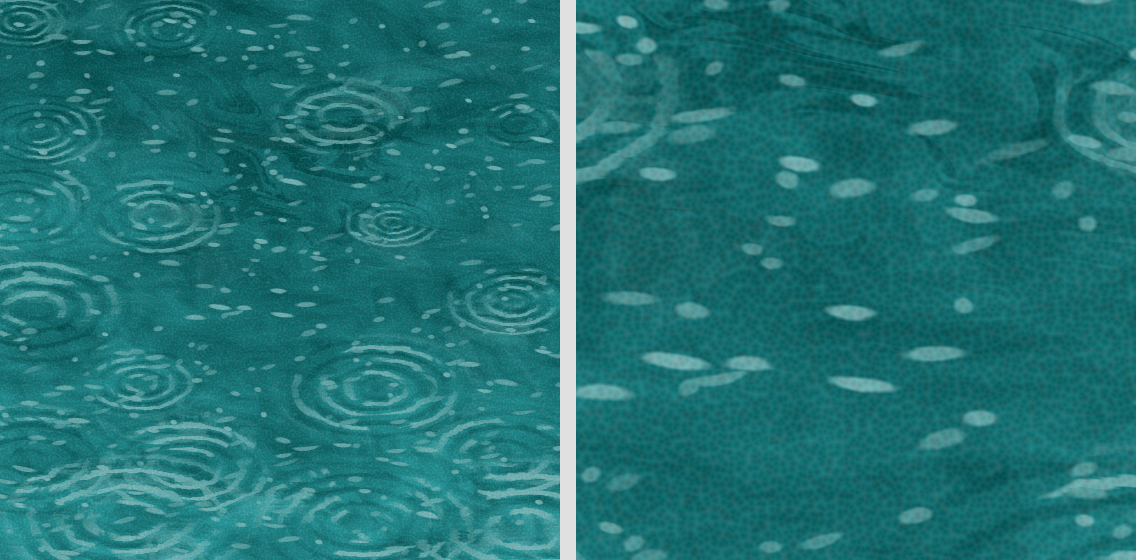
Left: the whole. Right: its middle third, enlarged.
A Shadertoy shader for this texture:

```glsl
// Rain on a teal pool seen at a slant: mottled water from warped layered sines,
// broken elliptical ripples around scattered drops, and short pale glints
// placed in jittered cells. A fine cellular grain covers everything.

const float TAU = 6.2831853;

vec2 hash2(vec2 p) {
    vec3 q = fract(p.xyx * vec3(0.1031, 0.1030, 0.0973));
    q += dot(q, q.yzx + 33.33);
    return fract((q.xx + q.yz) * q.zy);
}

// Layered sines, each octave bent and turned; roughly -1 to 1.
float waves(vec2 p) {
    float sum = 0.0, amp = 0.42;
    for (int i = 0; i < 6; i++) {
        p = mat2(0.8, 0.6, -0.6, 0.8) * p * 1.6 + 3.1;
        p += 0.6 * sin(p.yx * 1.3);
        sum += amp * sin(p.x + 1.4 * sin(p.y * 0.8));
        amp *= 0.78;
    }
    return sum;
}

// Distance to the nearest jittered cell point.
float cellular(vec2 p) {
    vec2 id = floor(p);
    float nearest = 2.0;
    for (int y = -1; y <= 1; y++)
    for (int x = -1; x <= 1; x++) {
        vec2 cell = id + vec2(x, y);
        nearest = min(nearest, length(cell + hash2(cell) - p));
    }
    return nearest;
}

// Short, flat reflections: one slightly bent ellipse in some of the cells.
float glints(vec2 uv, vec2 scale, float chance, float rough) {
    vec2 p = uv * scale, id = floor(p);
    float light = 0.0;
    for (int y = -1; y <= 1; y++)
    for (int x = -1; x <= 1; x++) {
        vec2 cell = id + vec2(x, y);
        vec2 rnd = hash2(cell + 71.0), look = hash2(cell + 9.0);
        vec2 spot = cell / scale;
        float clump = 0.5 + 0.5 * sin(spot.x * 13.0 + 2.0 * sin(spot.y * 11.0)) * sin(spot.y * 17.0 + spot.x * 5.0);
        vec2 d = (p - cell - hash2(cell)) / scale;
        d.y += d.x * (look.x - 0.57) * 0.5 + d.x * d.x * (look.y - 0.5) * 12.0;
        vec2 size = vec2(0.006 + 0.016 * rnd.y * rnd.y, 0.0034 + 0.002 * look.y);
        float shape = 1.0 - smoothstep(0.65, 1.25, length(d / size) + 0.18 * rough);
        light = max(light, shape * step(rnd.x, chance * (0.35 + 1.3 * clump)) * (0.5 + 0.5 * look.x));
    }
    return light;
}

// x: bright crests, y: dark troughs, z: disturbed area around the drops.
vec3 ripples(vec2 uv, float bend, float gaps) {
    vec3 result = vec3(0.0);
    for (int i = 0; i < 18; i++) {
        vec2 rnd = hash2(vec2(i, 17));
        vec2 drop = fract(vec2(0.31, 0.12) + vec2(0.7549, 0.5698) * float(i));
        drop.x -= 0.09 * sin(TAU * drop.x);
        drop.y = pow(drop.y, 1.25);
        float radius = mix(0.22, 0.09, drop.y) * (0.55 + 0.65 * rnd.x);
        vec2 d = (uv - drop) * vec2(1.0, 1.9);
        float r = length(d) + 0.05 * radius * bend;
        float area = smoothstep(0.06, 0.25, r / radius) * (1.0 - smoothstep(0.75, 1.1, r / radius));
        float wave = cos(TAU * (r / radius * (3.2 + 1.8 * rnd.y) + rnd.x));
        float facing = mix(0.3, 1.0, abs(d.y) / (length(d) + 0.001));
        float broken = smoothstep(-0.3, 0.15, gaps + 0.4 * sin(atan(d.y, d.x) * 3.0 + TAU * rnd.y));
        vec3 ring = vec3(smoothstep(0.25, 0.85, wave) * facing * broken,
                         smoothstep(0.2, 1.0, -wave) * facing, 1.0);
        result = max(result, ring * area);
    }
    return result;
}

void mainImage(out vec4 fragColor, in vec2 fragCoord) {
    vec2 uv = fragCoord / iResolution.y;

    float broad = waves(uv * vec2(2.2, 4.5) + 1.7);
    float streaks = waves(uv * vec2(7.0, 17.0) + 5.0);
    float chop = waves(uv * vec2(13.0, 30.0) + vec2(7.0, 2.0 + 6.0 * uv.x));
    float gaps = waves(uv * vec2(6.0, 12.0) + 11.0);
    vec3 rings = ripples(uv, 0.6 * (chop + streaks), gaps);

    // Water tone: paler toward the viewer, with a dark choppy patch above centre.
    vec2 patchOffset = (uv - vec2(0.52, 0.71)) * vec2(2.4, 4.6);
    float shade = exp(-dot(patchOffset, patchOffset));
    float tone = 0.58 + 0.42 * (0.5 - uv.y) + 0.23 * broad + 0.2 * streaks + 0.2 * chop;
    tone -= shade * (0.1 + 0.65 * smoothstep(-0.1, 0.5, chop));
    tone += 0.1 * rings.z - 0.35 * rings.y;
    vec3 color = mix(vec3(0.04, 0.325, 0.33), vec3(0.15, 0.55, 0.56), clamp(tone, -0.12, 1.2));

    // Sky reflections: scattered glints, ripple crests and a faint haze.
    float chance = 0.3 + 0.14 * (1.0 - uv.y);
    float light = glints(uv, vec2(17.0, 34.0), 0.36, chop);
    light = max(light, 0.75 * glints(uv + 3.7, vec2(25.0, 52.0), 0.2, chop));
    light = max(light, rings.x * mix(1.0, 0.7, uv.y));
    light = max(light, 0.5 * chance * smoothstep(0.4, 0.9, gaps + 0.4 * chop) * (0.5 + rings.z));
    color = mix(color, vec3(0.49, 0.71, 0.715), light * 0.95);

    // Fine grain, with a separate warm speckle.
    float grain = cellular(uv * 250.0) - 0.45;
    float speckle = cellular(uv * 190.0 + 40.0) - 0.45;
    color += 0.09 * grain + vec3(0.07, -0.03, -0.03) * speckle;

    fragColor = vec4(clamp(color, 0.0, 1.0), 1.0);
}
```
